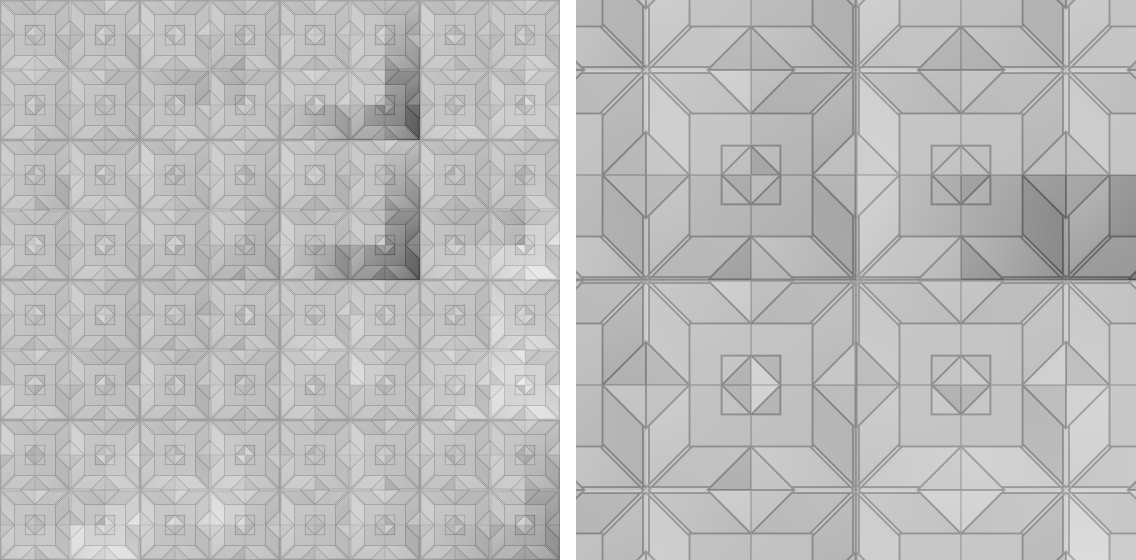
Left: the whole. Right: its middle third, enlarged.
A WebGL 1 fragment shader for this pattern:

```glsl
precision highp float;
// Grey faceted tiles: eight-pointed stars around square frames, each with a small cut gem.

uniform vec2 u_resolution;

const float TILES = 4.0;          // large tiles across; each holds 2 x 2 cells
const float BASE = 0.765;         // mean grey
const float BAND = 0.2071;        // star band width, in cells
const float ARM = 0.2929;         // rhomb side, in cells
const float GEM = 0.14;           // half width of the gem, in cells
const float GAP = 0.014;          // half width of the pale strips between rhombs
const float LINE = 0.009;         // outline width, in cells
const float LINE_INK = 0.20;      // outline darkness
const float RHOMB_RELIEF = 0.032;
const float DIAMOND_RELIEF = 0.045;
const float GEM_RELIEF = 0.075;
const float SHEEN = 0.05;         // soft gradient inside each cell
const float CORNER_SHADE = 0.27;  // strongest light or shadow in a tile corner

float hash(vec2 p) {
  vec3 h = fract(p.xyx * 0.1031);
  h += dot(h, h.yzx + 33.33);
  return fract((h.x + h.y) * h.z);
}

float signedHash(vec2 p) {
  return 2.0 * hash(p) - 1.0;
}

// Coverage of a thin line at distance d, fading when narrower than a sample
float stroke(float d, float width, float px) {
  float cover = clamp(0.5 + (0.5 * max(width, px) - abs(d)) / px, 0.0, 1.0);
  return cover * min(1.0, width / px);
}

// Light or shadow that steps between nested L bands and grows to the lower right
float cornerShade(vec2 uv) {
  vec2 tile = floor(uv * TILES);
  vec2 local = fract(uv * TILES);
  local.y = 1.0 - local.y;
  vec2 quarter = floor(local * 4.0);
  float ring = max(quarter.x, quarter.y);
  float s = signedHash(tile * 7.0 + vec2(ring * 31.0 + 3.0, 11.0)) - 0.08;
  return CORNER_SHADE * s * s * s * local.x * local.y;
}

float greyAt(vec2 uv, float px) {
  vec2 grid = uv * TILES * 2.0;
  vec2 quarter = floor(grid * 2.0);
  vec2 star = fract(grid + 0.5) - 0.5;   // offset from the nearest star
  vec2 a = abs(star);
  float hi = max(a.x, a.y);
  float lo = min(a.x, a.y);
  bool horizontal = a.x > a.y;
  float octant = horizontal ? 0.0 : 57.0;
  float jitter = signedHash(quarter + vec2(octant, 19.0));
  float side = sign(horizontal ? star.y : star.x);
  float diagonal = (hi - lo) * 0.7071;

  float shade = cornerShade(uv);
  float contrast = 1.0 + 7.0 * abs(shade);
  vec2 cell = fract(grid) - 0.5;
  float face = SHEEN * 0.5 * (cell.y - cell.x);
  float ink = 0.0;

  if (lo > BAND) {
    // Frame and gem
    float square = 0.5 - lo;
    float rhombus = 1.0 - hi - lo;
    if (square < GEM) {
      float facet = signedHash(quarter + vec2(101.0, 43.0));
      face += rhombus < GEM ? GEM_RELIEF * facet : -0.035 * facet - 0.015;
      ink = stroke((rhombus - GEM) * 0.7071, LINE, px);
    }
    ink = max(ink, stroke(square - GEM, LINE, px));
    ink = max(ink, 0.6 * stroke(0.5 - hi, LINE, px));
  } else if (hi - lo > ARM) {
    // Diamonds between the stars
    face += DIAMOND_RELIEF * jitter * contrast + SHEEN * (lo - 0.1) * side;
    ink = max(stroke(lo, LINE, px), 0.6 * stroke(0.5 - hi, LINE, px));
  } else {
    // Star rhombs with pale strips along their inner sides
    if (lo < GAP || diagonal < GAP * 0.6) {
      face += 0.035;
    } else {
      float slope = (hi - 0.25) * 1.6;
      face += RHOMB_RELIEF * contrast * (side * (0.75 + slope) + 0.6 * jitter);
    }
    ink = max(stroke(lo - GAP, LINE, px), stroke(diagonal - GAP * 0.6, LINE, px));
  }

  // Band edges, rhomb ends and large tile seams
  ink = max(ink, stroke(lo - BAND, LINE, px));
  if (lo < BAND) ink = max(ink, stroke((hi - lo - ARM) * 0.7071, LINE, px));
  vec2 edge = 0.5 - abs(fract(uv * TILES) - 0.5);
  ink = max(ink, stroke(2.0 * min(edge.x, edge.y), LINE * 1.6, px));

  return BASE + shade + face - LINE_INK * ink;
}

void main() {
  float size = min(u_resolution.x, u_resolution.y);
  float px = TILES / size;               // one sample, in cells
  float grey = 0.0;
  for (int j = 0; j < 2; j++) {
    for (int i = 0; i < 2; i++) {
      vec2 offset = vec2(float(i), float(j)) * 0.5 - 0.25;
      grey += 0.25 * greyAt((gl_FragCoord.xy + offset) / size, px);
    }
  }
  gl_FragColor = vec4(vec3(clamp(grey, 0.0, 1.0)), 1.0);
}
```
